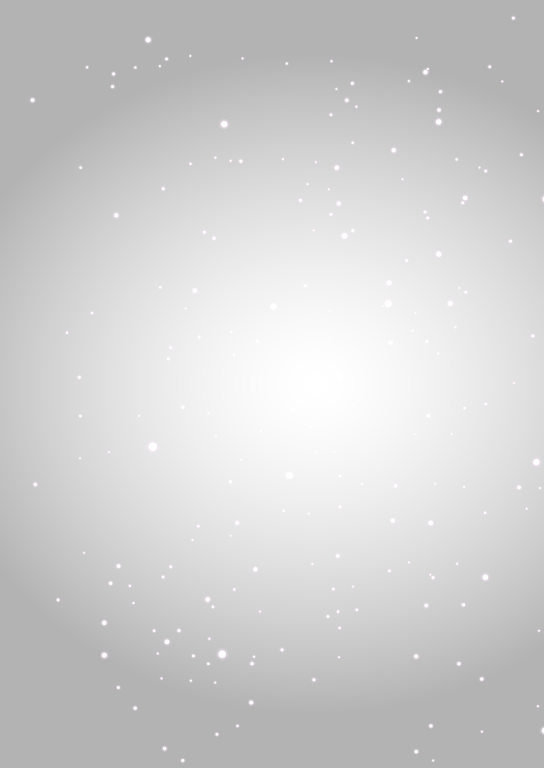
Write a WebGL 1 fragment shader that draws this background.

```glsl
precision highp float;

uniform vec2 u_resolution;

vec2 hash2(vec2 cell) {
  vec2 q = vec2(dot(cell, vec2(127.1, 311.7)), dot(cell, vec2(269.5, 183.3)));
  return fract(sin(q) * 43758.55);
}

// Chance of a star: sparse at the left and the ends, denser in soft columns
float starDensity(vec2 p) {
  float sides = mix(0.12, 1.0, smoothstep(0.06, 0.2, p.x));
  float ends = mix(0.4, 1.0, smoothstep(0.5, 0.36, abs(p.y - 0.5)));
  float columns = 0.75 + 0.25 * cos(6.2832 * (p.x - 0.26) / 0.16);
  return sides * ends * columns;
}

// One jittered star per cell; x is the core, y is the halo
vec2 starLayer(vec2 p, float cells, float maxRadius, float chance) {
  vec2 cell = floor(p * cells);
  vec2 pick = hash2(cell + cells * 3.7);
  vec2 jitter = mix(vec2(0.2), vec2(0.8), hash2(cell + cells * 1.3));
  float present = step(pick.x, chance * starDensity((cell + 0.5) / cells));
  float radius = maxRadius * mix(0.45, 1.0, pick.y * pick.y);
  float d = length(p - (cell + jitter) / cells);
  float pixel = 1.0 / u_resolution.y;
  float core = smoothstep(radius + 0.6 * pixel, radius - 0.6 * pixel, d);
  float halo = smoothstep(radius * 1.7 + pixel, radius * 0.8, d);
  return present * vec2(core, halo);
}

void main() {
  // Height is one unit; the layout is centred for other aspect ratios
  vec2 p = gl_FragCoord.xy / u_resolution.y;
  p.x += 0.3535 - 0.5 * u_resolution.x / u_resolution.y;

  // Elliptical glow on flat grey
  float t = length((p - vec2(0.41, 0.5)) / vec2(0.495, 0.43));
  vec3 color = vec3(1.0 - 0.298 * pow(min(t, 1.0), 1.5));

  // Large, medium and tiny stars
  vec2 stars = starLayer(p, 9.0, 0.0063, 0.4);
  stars = max(stars, starLayer(p, 17.0, 0.0038, 0.5));
  stars = max(stars, starLayer(p, 31.0, 0.0023, 0.34));

  vec3 pinkHalo = vec3(0.98, 0.88, 0.98);
  color = mix(color, max(color, pinkHalo), 0.55 * stars.y);
  color = mix(color, vec3(1.0), stars.x);
  gl_FragColor = vec4(color, 1.0);
}
```
